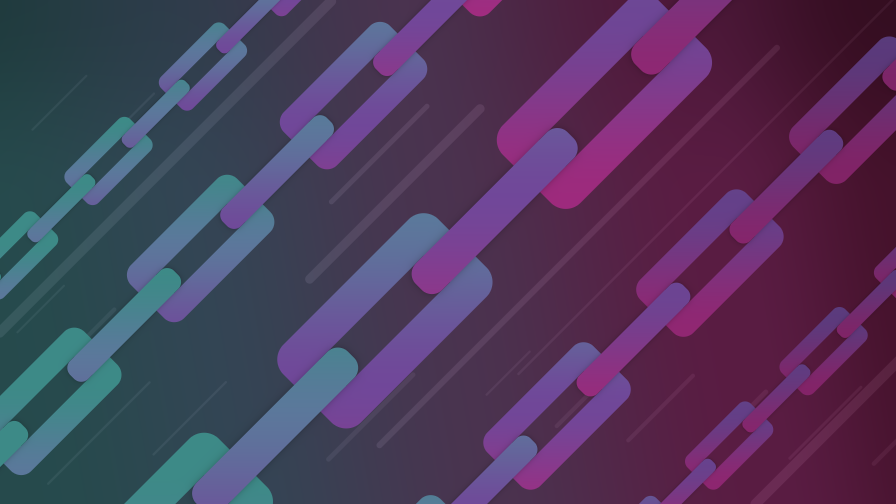
This background is drawn by a WebGL 1 fragment shader. Its source:

```glsl
precision highp float;
// Diagonal chains of rounded links over a teal to magenta backdrop with faint streaks.

uniform vec2 u_resolution;

float hash(float n) {
    n = fract(n * 0.1031);
    n *= n + 33.33;
    return fract(n * (n + n));
}

// Antialiased coverage of a signed distance.
float cover(float d) {
    return clamp(0.5 - d * u_resolution.y, 0.0, 1.0);
}

float roundBox(vec2 p, vec2 halfSize, float radius) {
    vec2 e = abs(p) - halfSize + radius;
    return length(max(e, 0.0)) + min(max(e.x, e.y), 0.0) - radius;
}

// Axes turned by 45 degrees: x runs along the chains, y across them.
vec2 toDiagonal(vec2 p) { return vec2(p.x + p.y, p.x - p.y) * 0.70711; }

vec3 backdrop(vec2 uv) {
    float x = uv.x + 0.10 * (uv.y - 0.5);
    vec3 c = mix(vec3(0.15, 0.29, 0.30), vec3(0.20, 0.27, 0.33), smoothstep(0.0, 0.25, x));
    c = mix(c, vec3(0.29, 0.20, 0.31), smoothstep(0.2, 0.52, x));
    c = mix(c, vec3(0.35, 0.11, 0.26), smoothstep(0.48, 0.8, x));
    c = mix(c, vec3(0.27, 0.07, 0.17), smoothstep(0.82, 1.02, x));
    return c * (1.0 - 0.22 * smoothstep(0.6, 1.0, uv.y) * abs(uv.x - 0.45) * 2.0);
}

// Capsule along the diagonal from x = a to x = b.
float streak(vec2 q, float across, float a, float b, float halfWidth) {
    vec2 d = vec2(q.x - clamp(q.x, a, b), q.y - across);
    return cover(length(d) - halfWidth);
}

float streaks(vec2 q) {
    // Broad streaks
    float s = streak(q, -0.241, 0.24, 1.17, 0.010);
    s = max(s, streak(q, 0.119, 0.75, 1.228, 0.009));
    s = max(s, streak(q, 0.450, 0.615, 1.73, 0.006));
    s = max(s, 0.7 * streak(q, 0.545, 0.91, 1.96, 0.0025));
    s = max(s, streak(q, 1.060, 1.06, 2.00, 0.010));
    s = max(s, streak(q, 0.041, 0.889, 1.157, 0.005));
    // Scattered fine streaks
    for (int i = 0; i < 14; i++) {
        float n = float(i);
        float across = -0.48 + 0.127 * n + 0.03 * (hash(n + 3.0) - 0.5);
        float start = abs(across) + 0.35 * hash(n + 17.0);
        float span = 0.12 + 0.2 * hash(n + 41.0);
        s = max(s, 0.7 * streak(q, across, start, start + span, 0.002 + 0.003 * hash(n + 71.0)));
    }
    return s;
}

// Colour from the place of a piece, with a vertical ramp inside it.
vec3 pieceColor(vec2 centre, vec2 local, float size) {
    vec2 place = toDiagonal(centre);
    float rise = (local.x - local.y) * 0.70711 / (size * 0.21);
    float t = min(0.10 + 0.56 * place.x + 0.17 * (place.y - 0.5), 0.8) - 0.21 * rise;
    vec3 c = mix(vec3(0.24, 0.54, 0.53), vec3(0.36, 0.47, 0.61), smoothstep(0.05, 0.34, t));
    c = mix(c, vec3(0.44, 0.28, 0.60), smoothstep(0.28, 0.64, t));
    c = mix(c, vec3(0.63, 0.17, 0.50), smoothstep(0.62, 1.0, t));
    return c * (1.0 - 0.2 * smoothstep(1.05, 1.75, place.x));
}

// Alternating open links and solid connectors, repeated along the diagonal.
vec3 chain(vec3 col, vec2 q, vec2 anchor, float size, float period) {
    vec2 p = q - anchor;

    // Open links
    float index = floor(p.x / period + 0.5);
    vec2 local = vec2(p.x - index * period, p.y);
    vec2 centre = anchor + vec2(index * period, 0.0);
    float outer = roundBox(local, vec2(0.2176, 0.109) * size, 0.042 * size);
    float hole = roundBox(local, vec2(0.148, 0.037) * size, 0.004 * size);
    col = mix(col, pieceColor(centre, local, size), cover(max(outer, -hole)));

    // Connectors on top, with a slim contact shadow
    index = floor(p.x / period) + 0.5;
    local = vec2(p.x - index * period, p.y);
    centre = anchor + vec2(index * period, 0.0);
    float bar = roundBox(local, vec2(0.213, 0.037) * size, 0.029 * size);
    col *= 1.0 - 0.14 * exp(-max(bar, 0.0) / (0.006 * size));
    return mix(col, pieceColor(centre, local, size), cover(bar));
}

void main() {
    vec2 p = gl_FragCoord.xy / u_resolution.y;
    vec2 q = toDiagonal(p);
    vec3 col = backdrop(gl_FragCoord.xy / u_resolution);
    col += vec3(0.065, 0.06, 0.065) * streaks(q);

    // Chains from left to right
    col = chain(col, q, vec2(0.8985, -0.329), 0.41, 0.265);
    col = chain(col, q, vec2(1.069, -0.077), 0.685, 0.429);
    col = chain(col, q, vec2(0.797, 0.283), 1.0, 0.616);
    col = chain(col, q, vec2(1.334, 0.658), 0.685, 0.429);
    col = chain(col, q, vec2(1.370, 0.941), 0.41, 0.265);

    gl_FragColor = vec4(col, 1.0);
}
```
